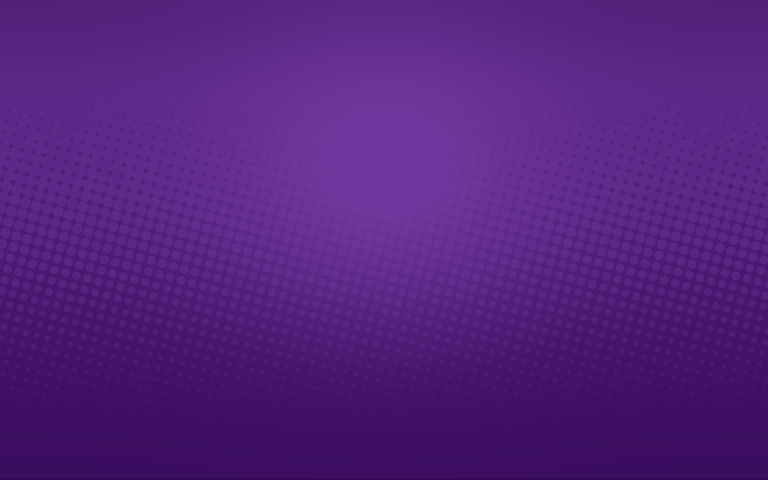
Give the GLSL for this background, as a Shadertoy shader.

```glsl
// Colours
const vec3 TOP_EDGE = vec3(0.322, 0.132, 0.478);
const vec3 LIGHT_UPPER = vec3(0.362, 0.160, 0.532);
const vec3 DARK_UPPER = vec3(0.305, 0.115, 0.458);
const vec3 DARK_LOWER = vec3(0.232, 0.050, 0.374);
const vec3 GLOW = vec3(0.450, 0.228, 0.632);
const vec3 BOTTOM_LINE = vec3(0.175, 0.030, 0.295);

// Layout, in units of the canvas height
const vec2 GLOW_OFFSET = vec2(0.0, 0.65);   // from the middle of the lower edge
const vec2 GLOW_SPREAD = vec2(0.36, 0.31);
const float GLOW_STRENGTH = 0.90;
const vec2 DOT_ORIGIN = vec2(-0.207, 0.579);
const float DOT_PITCH = 0.0237;
const float DOT_ANGLE = 0.262;
const float DOTS_START = 0.08;
const float DOTS_MERGE = 0.92;
const float DOT_GROWTH = 0.7;
const float DOT_MAX_RADIUS = 0.71;
const float LINE_HEIGHT = 0.003;

// Tilted dots that grow upward until they cover the whole cell
float halftone(vec2 p) {
    float c = cos(DOT_ANGLE), s = sin(DOT_ANGLE);
    vec2 q = (p - DOT_ORIGIN) / DOT_PITCH;
    vec2 cell = fract(vec2(c * q.x - s * q.y, s * q.x + c * q.y) + 0.5) - 0.5;
    float growth = max((p.y - DOTS_START) / (DOTS_MERGE - DOTS_START), 0.0);
    float radius = DOT_MAX_RADIUS * pow(growth, DOT_GROWTH);
    float soft = 0.75 / (iResolution.y * DOT_PITCH);
    return 1.0 - smoothstep(radius - soft, radius + soft, length(cell));
}

void mainImage(out vec4 fragColor, in vec2 fragCoord) {
    vec2 p = fragCoord / iResolution.y;
    p.x -= 0.5 * iResolution.x / iResolution.y;

    // Vertical gradients for the dots and the ground behind them
    vec3 light = mix(DARK_LOWER, LIGHT_UPPER, smoothstep(-0.05, 0.60, p.y));
    vec3 dark = mix(DARK_LOWER, DARK_UPPER, smoothstep(0.0, 0.65, p.y));
    dark = mix(dark, LIGHT_UPPER, 0.4 * smoothstep(0.6, 0.9, p.y));
    vec3 colour = mix(dark, light, halftone(p));
    colour = mix(colour, TOP_EDGE, smoothstep(0.78, 1.0, p.y));

    // Soft central glow, which also fades the dots
    vec2 g = (p - GLOW_OFFSET) / GLOW_SPREAD;
    colour = mix(colour, GLOW, GLOW_STRENGTH * exp(-dot(g, g)));

    // Thin dark line along the lower edge
    float line = 1.0 - smoothstep(0.5 * LINE_HEIGHT, 1.5 * LINE_HEIGHT, p.y);
    colour = mix(colour, BOTTOM_LINE, 0.7 * line);

    fragColor = vec4(colour, 1.0);
}
```
